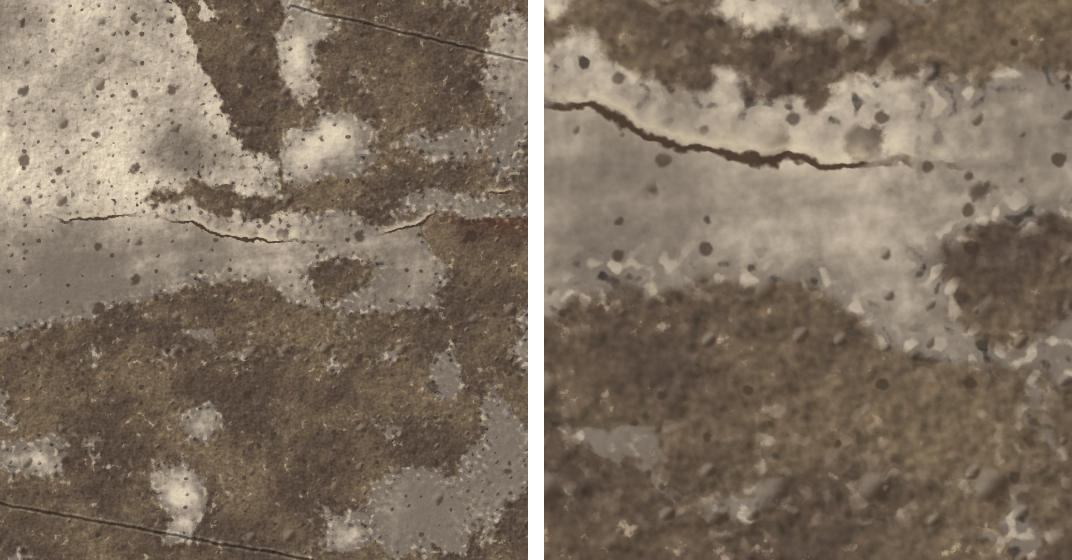
Left: the whole. Right: its middle third, enlarged.
This texture is drawn by a Shadertoy shader. Its source:

```glsl
// Weathered ground from above: pale cracked silt flats breaking into dark brown soil.

vec2 hash2(vec2 p) {
    vec3 h = fract(p.xyx * vec3(0.1031, 0.1030, 0.0973));
    h += dot(h, h.yzx + 33.33);
    return fract((h.xx + h.yz) * h.zy);
}

float gradientNoise(vec2 p) {
    vec2 i = floor(p), f = fract(p);
    vec2 u = f * f * f * (f * (f * 6.0 - 15.0) + 10.0);
    vec2 e = vec2(0, 1);
    float a = dot(hash2(i) * 2.0 - 1.0, f);
    float b = dot(hash2(i + e.yx) * 2.0 - 1.0, f - e.yx);
    float c = dot(hash2(i + e) * 2.0 - 1.0, f - e);
    float d = dot(hash2(i + 1.0) * 2.0 - 1.0, f - 1.0);
    return mix(mix(a, b, u.x), mix(c, d, u.x), u.y);
}

float fbm(vec2 p) {
    float sum = 0.0, amp = 0.8;
    for (int i = 0; i < 5; i++) {
        sum += amp * gradientNoise(p + 50.0);
        p = mat2(1.6, 1.2, -1.2, 1.6) * p + 7.3;
        amp *= 0.55;
    }
    return sum;
}

// Approximate inside distance of an ellipse, positive within
float blob(vec2 p, vec2 centre, vec2 radius) {
    return (1.0 - length((p - centre) / radius)) * min(radius.x, radius.y);
}

float segment(vec2 p, vec2 a, vec2 b) {
    vec2 ab = b - a;
    return length(p - a - ab * clamp(dot(p - a, ab) / dot(ab, ab), 0.0, 1.0));
}

// Silt islands: centre, radii
const vec4 islands[11] = vec4[](
    vec4(0.58, 0.74, 0.10, 0.07), vec4(0.53, 0.92, 0.045, 0.09),
    vec4(0.79, 0.745, 0.075, 0.03), vec4(0.91, 0.84, 0.05, 0.16),
    vec4(0.36, 0.25, 0.055, 0.03), vec4(0.05, 0.19, 0.07, 0.04),
    vec4(0.31, 0.11, 0.05, 0.07), vec4(0.61, 0.06, 0.045, 0.035),
    vec4(0.78, 0.34, 0.04, 0.045), vec4(0.76, 0.09, 0.13, 0.075),
    vec4(0.89, 0.17, 0.06, 0.13));

void mainImage(out vec4 fragColor, in vec2 fragCoord) {
    vec2 p = fragCoord / iResolution.y;
    float broad = fbm(p * 5.0 + 3.0);
    float medium = fbm(p * 22.0);
    float fine = fbm(p * 75.0);
    float grain = gradientNoise(p * 190.0);
    float relief = fbm(p * 48.0 + vec2(-0.14, 0.14)) - fbm(p * 48.0);

    // Silt outline: upper left flat, middle band, islands and scraps
    vec2 q = p + 0.075 * vec2(fbm(p * 7.0 + 11.0), fbm(p * 7.0 + 29.0));
    vec2 soft = mix(p, q, 0.35);
    float shore = 0.40 + 0.095 * smoothstep(0.0, 0.38, soft.x)
                - 0.05 * smoothstep(0.45, 0.56, soft.x);
    float flatland = min(0.30 + 0.52 * (1.0 - q.y) - q.x, soft.y - shore);
    float band = min(min(soft.y - shore, 0.615 - q.y), 0.79 - q.x);
    float land = max(flatland, band);
    land = min(land, -blob(q, vec2(0.40, 0.632), vec2(0.13, 0.022)));
    land = min(land, -blob(q, vec2(0.59, 0.50), vec2(0.05, 0.04)));
    float island = blob(q, vec2(0.84, 0.642), vec2(0.13, 0.025));
    for (int i = 0; i < 11; i++)
        island = max(island, blob(q, islands[i].xy, islands[i].zw));
    float scraps = (fbm(q * 9.0 + 4.0) - 0.36) * 0.09;
    land = max(max(land, island), scraps) + 0.014 * medium + 0.006 * fine;
    float silt = smoothstep(-0.005, 0.005, land);

    // Soil: dark umber with olive and violet-brown stains
    vec3 soil = mix(vec3(0.34, 0.285, 0.245), vec3(0.45, 0.385, 0.305),
                    smoothstep(-0.35, 0.4, fbm(p * 8.0 + 17.0) + 0.4 * medium));
    soil = mix(soil, vec3(0.33, 0.22, 0.18),
               0.7 * smoothstep(-0.02, 0.03, blob(q, vec2(0.92, 0.61), vec2(0.09, 0.035))));
    soil *= 1.0 + 0.18 * fine + 0.22 * grain + 0.38 * relief;
    soil += vec3(0.20, 0.19, 0.17) * smoothstep(0.32, 0.6, fine + 0.5 * medium);

    // Silt: grey in the band and at its margins, cream on the dry flat
    float dry = smoothstep(0.55, 0.66, p.y) * (1.0 - smoothstep(0.38, 0.55, p.x));
    float streaks = fbm(vec2(p.x * 4.0, p.y * 38.0 - p.x * 5.0));
    float ruts = gradientNoise(vec2(p.x * 95.0 - p.y * 12.0, p.y * 5.0));
    float east = smoothstep(0.66, 0.76, p.x);
    float pale = 0.23 + 0.43 * dry + 0.75 * broad + 0.28 * medium + 0.18 * fine;
    pale += 0.55 * smoothstep(0.005, 0.05, island) * (1.0 - east) - 0.10 * east;
    pale += 0.25 * streaks * (1.0 - dry) + 0.22 * ruts * east;
    pale -= 0.30 * exp(-max(land, 0.0) / 0.03) * (1.0 - smoothstep(0.48, 0.58, p.y));
    pale -= 0.45 * smoothstep(-0.03, 0.04, blob(q, vec2(0.33, 0.71), vec2(0.08, 0.05)));
    pale -= 0.40 * smoothstep(0.10, 0.0, p.x) * smoothstep(0.82, 0.95, p.y);
    vec3 siltColor = mix(vec3(0.49, 0.445, 0.40), vec3(0.87, 0.81, 0.715), smoothstep(-0.05, 1.0, pale));
    siltColor *= 1.0 + 0.07 * grain + (0.12 + 0.16 * dry) * relief;
    vec3 color = mix(soil, siltColor, silt);

    // Crumbling crust along the shores
    float rim = exp(-abs(land - 0.006) / 0.012);
    float crust = gradientNoise(p * 105.0) + 0.5 * fine;
    color = mix(color, vec3(0.85, 0.79, 0.69), 0.65 * rim * smoothstep(0.05, 0.35, crust));
    color *= 1.0 - 0.5 * (rim + 0.35 * dry * silt) * smoothstep(0.18, 0.5, -crust);

    // Scattered pits and pebbles, two sizes
    for (int i = 0; i < 2; i++) {
        vec2 g = p * (i == 0 ? 15.0 : 38.0) + 5.0;
        vec2 r = hash2(floor(g) + float(i) * 71.0);
        vec2 offset = fract(g) - 0.25 - 0.5 * r + 0.12 * fine;
        float size = 0.07 + 0.10 * r.y;
        float spot = smoothstep(size + 0.05, size - 0.05, length(offset)) * step(0.62, r.x);
        float shade = smoothstep(-0.1, 0.1, offset.y - offset.x);
        vec3 pebble = mix(vec3(0.25, 0.20, 0.17), vec3(0.57, 0.52, 0.46), shade * step(0.8, r.x));
        color = mix(color, pebble, spot * 0.65);
    }

    // Ragged fissure with a raised pale lip
    float fissure = 0.612 - 0.047 * smoothstep(0.28, 0.48, p.x)
                  + 0.10 * smoothstep(0.60, 0.94, p.x) + 0.016 * medium + 0.012 * broad;
    float gap = p.y - fissure;
    float open = smoothstep(-0.25, 0.15, gradientNoise(vec2(p.x * 11.0, 2.5)) + 0.3 * fine);
    color = mix(color, vec3(0.88, 0.81, 0.69), 0.65 * open * exp(-abs(gap - 0.006) / 0.007));
    color = mix(color, vec3(0.24, 0.18, 0.14), 0.85 * open * smoothstep(0.0035, 0.001, abs(gap)));

    // Long straight tracks
    vec2 t = p + 0.004 * medium;
    float track = min(segment(t, vec2(0.52, 0.99), vec2(0.94, 0.89)),
                      segment(t, vec2(-0.02, 0.104), vec2(0.56, 0.0)));
    color *= 1.0 - 0.35 * smoothstep(0.003, 0.001, track);
    color += 0.11 * smoothstep(0.003, 0.0, abs(track - 0.005)) * (0.6 + fine);

    fragColor = vec4(clamp(color, 0.0, 1.0), 1.0);
}
```
